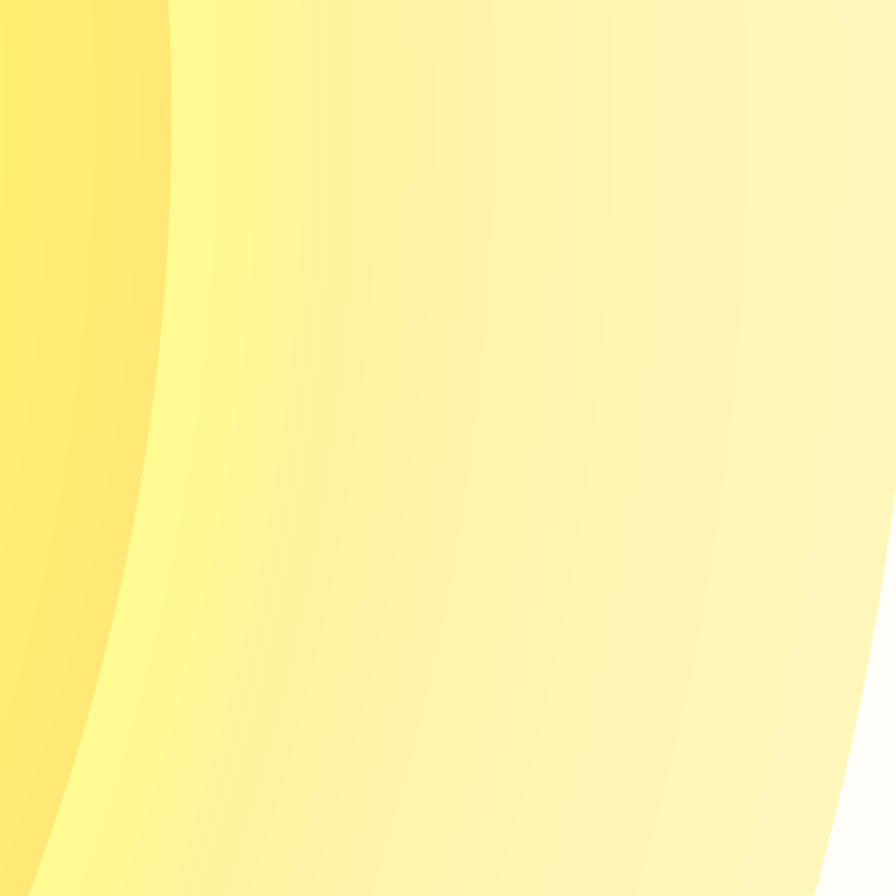
Reproduce this background procedurally as a three.js fragment shader.

```glsl
// Draws broad concentric arcs of soft yellow, from a golden core to a pale rim.
#define CENTER vec2(-2.25, 0.8698)
#define CORE_RADIUS 2.4414
#define RIM_RADIUS 3.276
#define CORE_FADE 0.1914
#define EDGE_SOFTNESS 0.001

varying vec2 vUv;

const vec3 CORE_GOLD = vec3(1.0, 0.94, 0.44);
const vec3 CORE_AMBER = vec3(1.0, 0.91, 0.465);
const vec3 BAND_LEMON = vec3(1.0, 0.98, 0.57);
const vec3 BAND_BUTTER = vec3(1.0, 0.953, 0.62);
const vec3 BAND_CREAM = vec3(1.0, 0.963, 0.705);
const vec3 BAND_PALE = vec3(1.0, 0.967, 0.73);
const vec3 OUTER_WHITE = vec3(1.0, 0.992, 0.97);

// Coverage outside a circle, with a smoothed edge
float outside(float radius, float limit) {
  return smoothstep(-EDGE_SOFTNESS, EDGE_SOFTNESS, radius - limit);
}

// Radial ramp across the wide band, t from 0 at the core to 1 at the rim
vec3 bandColor(float t) {
  vec3 color = mix(BAND_LEMON, BAND_BUTTER, smoothstep(0.03, 0.24, t));
  color = mix(color, BAND_CREAM, clamp((t - 0.2) / 0.4, 0.0, 1.0));
  return mix(color, BAND_PALE, clamp((t - 0.6) / 0.4, 0.0, 1.0));
}

void main() {
  float radius = distance(vUv, CENTER);

  // Golden core, deepening toward its edge
  float coreT = clamp((radius - CORE_RADIUS + CORE_FADE) / CORE_FADE, 0.0, 1.0);
  vec3 color = mix(CORE_GOLD, CORE_AMBER, coreT);

  // Wide pale band
  float bandT = clamp((radius - CORE_RADIUS) / (RIM_RADIUS - CORE_RADIUS), 0.0, 1.0);
  color = mix(color, bandColor(bandT), outside(radius, CORE_RADIUS));

  // Near-white beyond the rim
  color = mix(color, OUTER_WHITE, outside(radius, RIM_RADIUS));

  gl_FragColor = vec4(color, 1.0);
}
```
